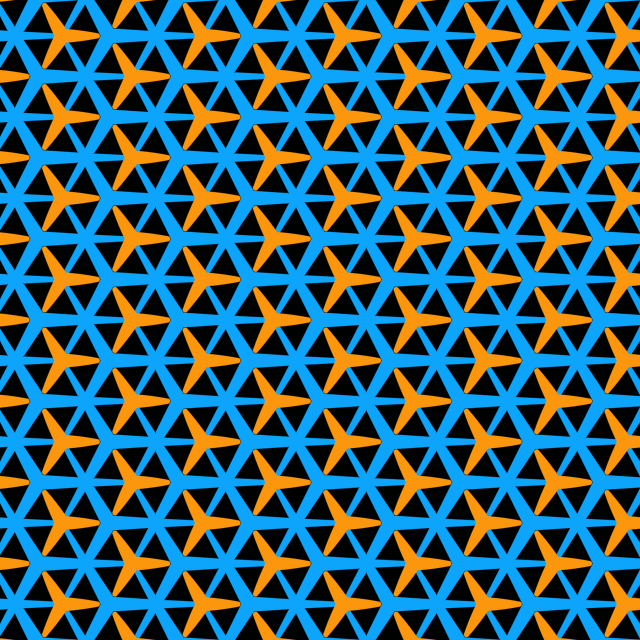
Write a three.js fragment shader that draws this pattern.

```glsl
varying vec2 vUv;

// Offset from the nearest site of a staggered hexagonal lattice
vec2 toSite(vec2 p) {
  vec2 cell = vec2(3.0, 1.7320508);
  vec2 a = mod(p + 0.5 * cell, cell) - 0.5 * cell;
  vec2 b = mod(p, cell) - 0.5 * cell;
  return dot(a, a) < dot(b, b) ? a : b;
}

// Fold the plane so three arms at 0, 120 and 240 degrees share the x axis
vec2 foldThree(vec2 q) {
  vec2 mirror = vec2(-0.8660254, 0.5);
  q.y = abs(q.y);
  q -= 2.0 * max(dot(q, mirror), 0.0) * mirror;
  return vec2(q.x, abs(q.y));
}

// Distance to a three-armed star whose arms taper from root to tip
float star(vec2 p, float root, float tip, float reach, float bulge) {
  vec2 q = foldThree(toSite(p));
  float t = min(q.x / reach, 1.0);
  float halfWidth = mix(root, tip, t) + bulge * 4.0 * t * (1.0 - t);
  return length(vec2(max(q.x - reach, 0.0), q.y)) - halfWidth;
}

float cover(float d) {
  return 1.0 - smoothstep(-0.016, 0.016, d);
}

void main() {
  // One unit is the distance between neighbouring star centres
  vec2 p = (vUv - 0.5) / 0.07324;

  // Blue web: broad stars joined to slender ones
  float broad = star(p, 0.163, 0.098, 1.0, 0.0);
  float slender = star(p - vec2(1.0, 0.0), 0.098, 0.048, 1.0, 0.0);
  float web = min(broad, slender);

  // Orange stars with rounded tips
  float propeller = star(p + vec2(1.0, 0.0), 0.152, 0.057, 0.748, 0.012);

  vec3 color = vec3(0.0, 0.005, 0.005);
  color = mix(color, vec3(0.05, 0.645, 0.99), cover(web));
  color = mix(color, vec3(0.99, 0.59, 0.05), cover(propeller));
  gl_FragColor = vec4(color, 1.0);
}
```
